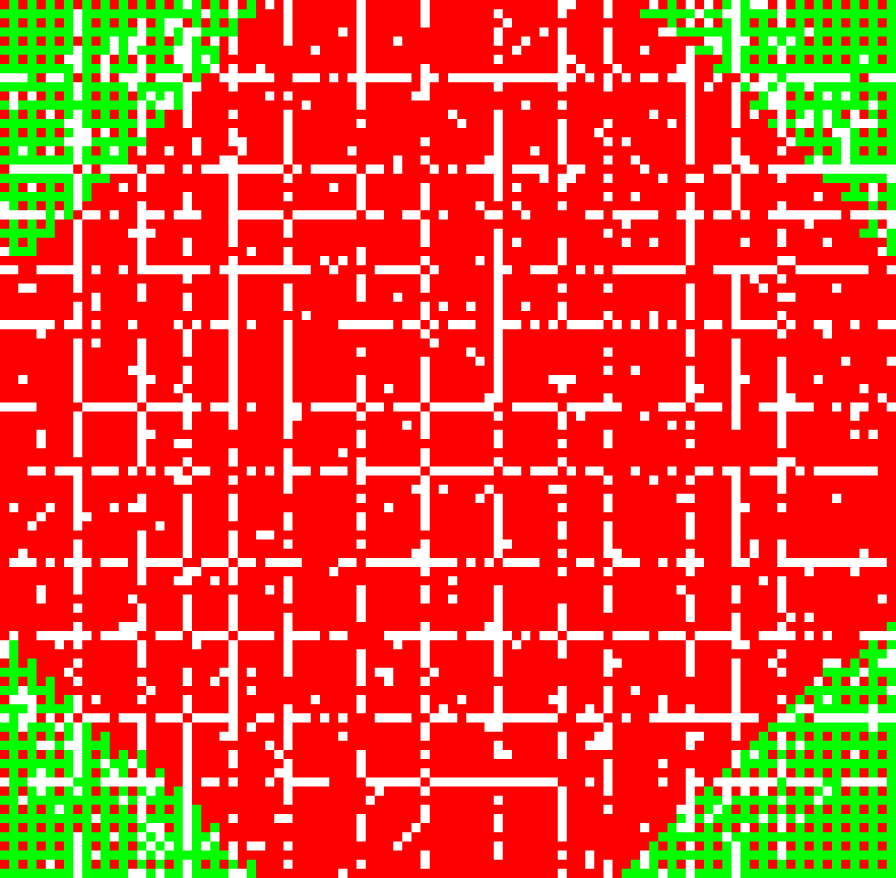
Reproduce this pattern procedurally as a WebGL 2 fragment shader.

```glsl
#version 300 es
precision highp float;
// Red cell lattice with broken white streets, stray white cells and dotted green corners.

#define GRID vec2(98.0, 96.0)
#define SAMPLES 4
#define SPARSE_FILL 0.40
#define DENSE_FILL 0.92
#define DASH_BLOCK 6.0
#define STRAY_RATE 0.036
#define RIM_RATE 0.17
#define RED vec3(1.0, 0.0, 0.0)
#define GREEN vec3(0.0, 1.0, 0.0)
#define WHITE vec3(1.0)

uniform vec2 u_resolution;
out vec4 fragColor;

// Street positions, in cells from the left and from the top
const float COLUMNS[13] = float[](8., 15., 20., 25., 31., 39., 46., 54., 61., 66., 75., 80., 85.);
const float ROWS[11] = float[](8., 18., 23., 29., 35., 44., 51., 61., 69., 78., 85.);

float hash(vec2 p) {
    vec3 q = fract(vec3(p.xyx) * 0.1031);
    q += dot(q, q.yzx + 33.33);
    return fract((q.x + q.y) * q.z);
}

// Each stretch of a street has its own density of filled cells
bool dash(float along, float street) {
    float stretch = hash(vec2(floor(along / DASH_BLOCK), street) + 7.0);
    return hash(vec2(along, street) + 41.0) < mix(SPARSE_FILL, DENSE_FILL, stretch);
}

// Crossing streets cancel each other
bool streets(vec2 cell) {
    bool vertical = false;
    bool horizontal = false;
    for (int i = 0; i < 13; i++)
        if (cell.x == COLUMNS[i]) vertical = dash(cell.y, cell.x + 200.0);
    for (int i = 0; i < 11; i++)
        if (cell.y == ROWS[i]) horizontal = dash(cell.x, cell.y + 400.0);
    return vertical != horizontal;
}

// Corner field: below 1 inside a green corner; reach in x, y and curvature in z
float cornerField(vec2 cell) {
    bool left = cell.x < GRID.x * 0.5;
    bool top = cell.y < GRID.y * 0.5;
    vec3 upper = left ? vec3(28.0, 29.0, 1.17) : vec3(31.0, 31.0, 0.80);
    vec3 lower = left ? vec3(29.0, 27.0, 1.00) : vec3(30.0, 28.0, 1.12);
    vec3 shape = top ? upper : lower;
    vec2 inset = min(cell, GRID - 1.0 - cell);
    vec2 stair = floor(inset * 0.5) * 2.0 + 1.0;
    vec2 reach = pow(stair / shape.xy, vec2(shape.z));
    return reach.x + reach.y;
}

vec3 cellColor(vec2 cell) {
    float field = cornerField(cell);
    bool corner = field < 1.0;
    float strayRate = corner ? mix(0.02, RIM_RATE, smoothstep(0.35, 0.75, field)) : STRAY_RATE;
    if (streets(cell) || hash(cell + 613.0) < strayRate) return WHITE;
    vec2 parity = mod(cell, 2.0);
    return corner && parity.x + parity.y > 0.5 ? GREEN : RED;
}

void main() {
    // Average several points per pixel to smooth the cell edges
    vec3 color = vec3(0.0);
    for (int j = 0; j < SAMPLES; j++) {
        for (int i = 0; i < SAMPLES; i++) {
            vec2 offset = (vec2(i, j) + 0.5) / float(SAMPLES) - 0.5;
            vec2 uv = (gl_FragCoord.xy + offset) / u_resolution;
            uv.y = 1.0 - uv.y;
            color += cellColor(floor(uv * GRID));
        }
    }
    fragColor = vec4(color / float(SAMPLES * SAMPLES), 1.0);
}
```
